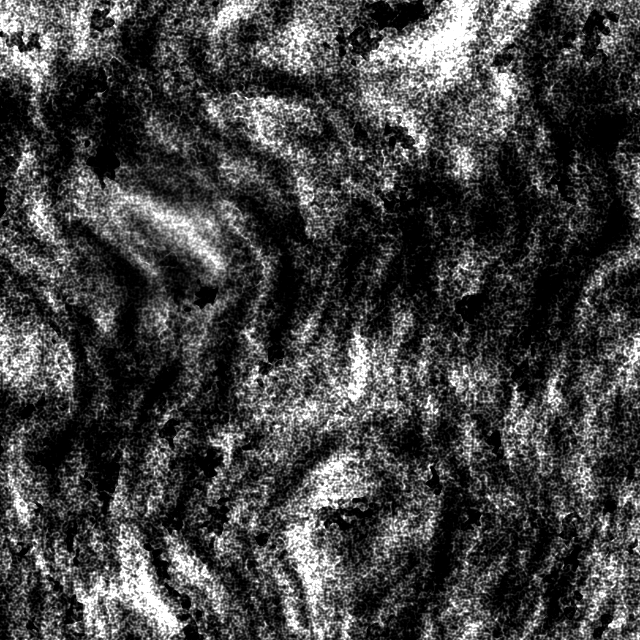
Reproduce this texture procedurally as a WebGL 1 fragment shader.

```glsl
precision highp float;

// Fluorescent tissue in grey: streaky, grainy fibres that fan out from below.
// Layers of gradient noise in bent fibre coordinates are summed with scattered
// cell rims and dark holes, then passed through a steep tone curve.

uniform vec2 u_resolution;

vec2 hash2(vec2 p) {
  vec3 h = fract(p.xyx * vec3(0.1031, 0.1030, 0.0973));
  h += dot(h, h.yzx + 33.33);
  return fract((h.xx + h.yz) * h.zy);
}

float cornerSlope(vec2 cell, vec2 offset) {
  float angle = 6.2832 * hash2(cell + 57.0).x;
  return dot(vec2(cos(angle), sin(angle)), offset);
}

// Gradient noise scaled to a standard deviation of about one.
float noise(vec2 p) {
  vec2 i = floor(p), f = fract(p);
  vec2 w = f * f * f * (f * (f * 6.0 - 15.0) + 10.0);
  vec2 e = vec2(1.0, 0.0);
  float low = mix(cornerSlope(i, f), cornerSlope(i + e, f - e), w.x);
  float high = mix(cornerSlope(i + e.yx, f - e.yx), cornerSlope(i + 1.0, f - 1.0), w.x);
  return 4.6 * mix(low, high, w.y);
}

// Soft round patch, one at its centre.
float patchAt(vec2 p, vec2 centre, vec2 size) {
  vec2 d = (p - centre) / size;
  return exp(-dot(d, d));
}

// Bends the plane so that x runs across the fibres and y along them.
vec2 fibreSpace(vec2 p) {
  float bend = 0.2 * p.y - 0.45 * p.x * p.y;
  float wobble = 0.025 * noise(p * 2.7 + 4.0) + 0.005 * noise(p * 9.0);
  return vec2(p.x + bend + wobble, p.y + 0.008 * noise(p * 8.0 + 31.0));
}

// Bright rims around some cells, sharp black holes in place of others.
float cells(vec2 q) {
  vec2 i = floor(q);
  float sum = 0.0;
  for (int y = -1; y <= 1; y++) {
    for (int x = -1; x <= 1; x++) {
      vec2 cell = i + vec2(x, y);
      vec2 kind = hash2(cell + 211.0);
      float d = length(q - cell - 0.2 - 0.6 * hash2(cell));
      float radius = 0.24 + 0.2 * kind.y;
      float rim = (d - radius) / 0.1;
      sum += step(0.52, kind.x) * (1.0 * exp(-rim * rim)
           - 0.25 * (1.0 - smoothstep(radius - 0.1, radius, d)));
      sum -= step(kind.x, 0.13) * 2.4 * (1.0 - smoothstep(radius - 0.09, radius + 0.03, d));
    }
  }
  return sum;
}

// Broad light and shade: bright top and foot, dark hollows between.
float layout(vec2 p) {
  float shade = 0.75 * smoothstep(0.78, 0.95, p.y) - 0.1;
  shade += 0.35 * (1.0 - smoothstep(0.1, 0.42, p.y));
  shade -= 0.9 * patchAt(p, vec2(0.8, 0.65), vec2(0.12, 0.09));
  shade -= 0.7 * patchAt(p, vec2(0.75, 0.47), vec2(0.3, 0.06));
  shade -= 0.6 * patchAt(p, vec2(0.06, 0.75), vec2(0.12, 0.1));
  shade -= 1.5 * patchAt(p, vec2(0.43, 0.865), vec2(0.09, 0.018));
  shade += 1.4 * patchAt(p, vec2(0.17, 0.5), vec2(0.025, 0.06));
  shade += 0.7 * patchAt(p, vec2(0.5, 0.77), vec2(0.12, 0.05));
  return shade;
}

void main() {
  vec2 p = gl_FragCoord.xy / min(u_resolution.x, u_resolution.y);
  vec2 fibre = fibreSpace(p);
  vec2 ragged = 0.13 * vec2(noise(p * 65.0), noise(p * 65.0 + 90.0));

  // Tissue, from wide patches down to narrow streaks.
  float level = layout(p);
  level += 0.36 * noise(fibre * vec2(7.0, 4.0) + 13.0);
  level += 0.48 * noise(fibre * vec2(24.0, 8.0) + 40.0);
  level += 0.4 * noise(fibre * vec2(48.0, 21.0) + 71.0);
  level += 0.7 * cells(fibre * vec2(31.0, 18.0) + 100.0 + ragged);

  // Grain, softened in the hazy area left of the middle.
  float crisp = 1.0 - 0.5 * patchAt(p, vec2(0.28, 0.62), vec2(0.14, 0.2));
  level += crisp * (0.34 * noise(p * 105.0 + 7.0) + 0.42 * noise(p * 235.0 + 19.0));

  // Tone curve: crushed blacks, long greys, few clipped whites.
  level = max(level, -1.6);
  float grey = 0.17 + 0.23 * level + 0.075 * level * level;
  gl_FragColor = vec4(vec3(clamp(grey, 0.0, 1.0)), 1.0);
}
```
